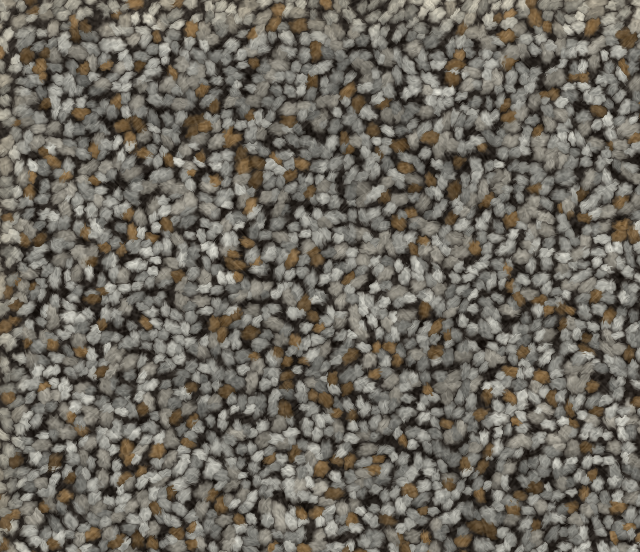
Write a WebGL 1 fragment shader that draws this texture.

```glsl
precision highp float;
// Cut-pile carpet: fuzzy grey tufts with scattered brown ones over dark gaps.
uniform vec2 u_resolution;

vec2 hash2(vec2 p) {
  vec3 q = fract(p.xyx * vec3(0.1031, 0.1030, 0.0973));
  q += dot(q, q.yzx + 33.33);
  return fract((q.xx + q.yz) * q.zy);
}

float noise(vec2 p) {
  vec2 i = floor(p), f = fract(p);
  f = f * f * (3.0 - 2.0 * f);
  vec2 e = vec2(1.0, 0.0);
  return mix(mix(hash2(i).x, hash2(i + e.xy).x, f.x),
             mix(hash2(i + e.yx).x, hash2(i + e.xx).x, f.x), f.y);
}

// Cellular pile: every cell holds one leaning oval tuft, the tallest shows.
vec3 pile(vec2 p) {
  vec3 shadow = vec3(0.14, 0.122, 0.105);
  vec3 colorSum = vec3(0.0);
  float weightSum = 0.0;
  for (int y = -1; y <= 1; y++) {
    for (int x = -1; x <= 1; x++) {
      vec2 id = floor(p) + vec2(float(x), float(y));
      vec2 place = hash2(id + 17.0);
      vec2 shape = hash2(id + 71.0);
      vec2 tone = hash2(id + 139.0);
      vec2 offset = p - id - 0.5 - 0.8 * (place - 0.5);

      // Turn into the tuft's own axes, long side along x.
      float angle = 0.85 + 2.6 * (shape.x - 0.5);
      float c = cos(angle), s = sin(angle);
      vec2 q = vec2(c * offset.x + s * offset.y, c * offset.y - s * offset.x);
      q /= vec2(0.74, 0.52) * (0.8 + 0.42 * shape.y);

      // Fibres run lengthwise and fray the outline.
      float fibre = noise(vec2(q.x * 1.8, q.y * 5.0 + 0.8 * q.x * q.x) + id * 9.0);
      float d = dot(q, q) + 0.55 * (fibre - 0.5);
      float weight = exp(9.0 * (0.55 * tone.y - d));

      vec3 yarn = vec3(0.64, 0.637, 0.605) * (0.7 + 0.46 * tone.x);
      yarn = mix(yarn, vec3(0.64, 0.61, 0.55) * 0.85, step(0.8, shape.y) * 0.6);
      yarn = mix(yarn, vec3(0.47, 0.375, 0.25) * (0.75 + 0.4 * tone.x),
                 step(0.88, fract(tone.y * 7.0 + place.x)));
      yarn *= 0.86 + 0.28 * fibre + 0.14 * offset.y;

      colorSum += weight * mix(shadow, yarn, smoothstep(1.4, 0.1, d));
      weightSum += weight;
    }
  }
  return colorSum / max(weightSum, 1e-20);
}

void main() {
  vec2 uv = gl_FragCoord.xy / u_resolution;
  vec2 p = gl_FragCoord.xy / u_resolution.x * 52.0 + 20.0;

  // Loosen the cell grid with slow waves and a little frizz.
  vec2 wave = 0.22 * sin(p.yx * vec2(0.83, 0.71) + 1.7 * sin(p * 0.37));
  vec2 frizz = vec2(noise(p * 3.7), noise(p * 3.7 + 50.0)) - 0.5;
  vec3 color = pile(p + wave + 0.24 * frizz);

  // Stray hairs crossing tufts and gaps.
  vec2 bent = p + 0.4 * sin(p.yx * 1.9);
  float hairs = noise(vec2(bent.x + bent.y, 4.0 * (bent.x - bent.y)))
              + noise(vec2(1.1 * (bent.x - bent.y), 3.6 * (bent.x + bent.y)) + 90.0);
  color += vec3(0.09, 0.088, 0.083) * (hairs - 1.0);
  color += 0.07 * (noise(p * 5.5) - 0.5);

  // Broad uneven wear, with paler and warmer top and left borders.
  float wear = noise(p * 0.16) + 0.6 * noise(p * 0.4 + 30.0) - 0.8;
  color *= 1.0 + 0.15 * wear;
  float border = max(smoothstep(0.9, 1.0, uv.y), smoothstep(0.05, 0.0, uv.x));
  color = mix(color, color * vec3(0.9, 0.86, 0.78) + 0.1, 0.6 * border);

  gl_FragColor = vec4(clamp(color, 0.0, 1.0), 1.0);
}
```
